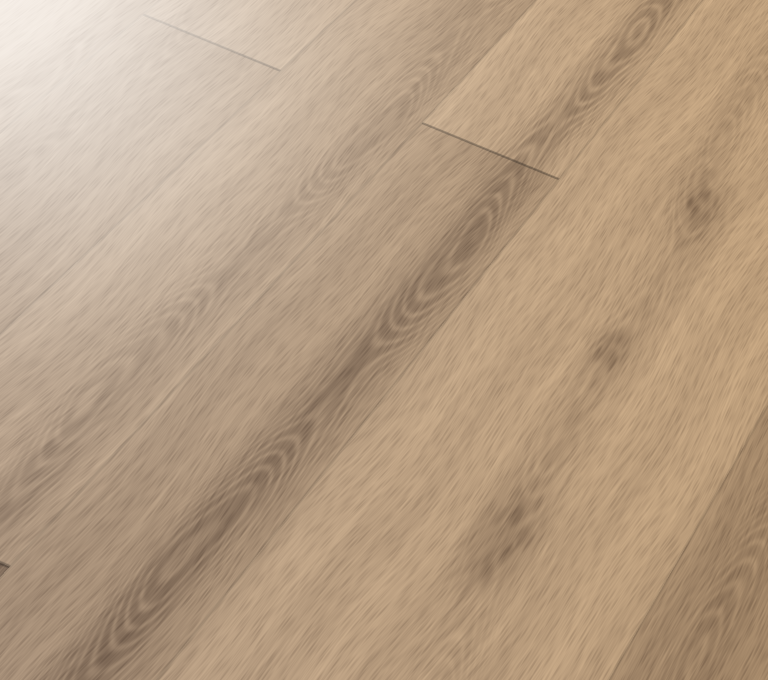
Write a Shadertoy shader that draws this texture.

```glsl
// Per board: tone below and above its end joint, joint position, figure centre and strength
const vec2 TONES[7] = vec2[7](vec2(.74), vec2(.66, .78), vec2(.3, .76), vec2(.68, .87),
                              vec2(.86), vec2(.86), vec2(.62));
const float JOINTS[7] = float[7](9., 3.295, 2.53, 3.305, 9., 9., 9.);
const float CENTRES[7] = float[7](.87, 1.3, 2.74, 3.74, 5., 5., 6.4);
const float FIGURE[7] = float[7](.45, .35, .6, 1., .4, .4, .65);

vec2 hash2(vec2 p) {
    p = vec2(dot(p, vec2(127.1, 311.7)), dot(p, vec2(269.5, 183.3)));
    return fract(sin(p) * 43758.55);
}

// Distance to the nearest scattered point
float cellular(vec2 p) {
    vec2 cell = floor(p), f = fract(p);
    float nearest = 2.;
    for (int j = -1; j <= 1; j++)
    for (int i = -1; i <= 1; i++) {
        vec2 o = vec2(i, j);
        nearest = min(nearest, length(o + hash2(cell + o) - f));
    }
    return nearest;
}

vec3 floorColor(vec2 p) {
    // Perspective: boards converge; s.x counts boards, s.y runs along them
    vec2 d = p - vec2(2.6, 2.95);
    float depth = -dot(d, vec2(.38, .925));
    vec2 s = vec2((dot(d, vec2(.925, -.38)) / depth + .615) * 12.5, 9. / depth);
    int id = int(clamp(floor(s.x), 0., 6.));
    if (id == 5) id = 4; // one double-width board
    float left = float(id), right = left + (id == 4 ? 2. : 1.);
    bool above = s.y > JOINTS[id];
    float tone = above ? TONES[id].y : TONES[id].x;
    float seed = left * 2. + (above ? 1. : 0.);

    // Wandering heartwood line
    float wander = .04 * sin(s.y * 7. + seed * 2.) + .02 * sin(s.y * 17. + s.x * 3.);
    float x = s.x - CENTRES[id] - wander;
    float knot = 0.;
    if (id == 4) {
        x += .48 * (s.y - 3.03);
        for (int i = 0; i < 3; i++) {
            float size = i == 1 ? .6 : 1.;
            vec2 q = vec2(x / .16, (s.y - 2.78 - .29 * float(i)) / .06) / size;
            float bump = exp(-dot(q, q));
            knot += bump;
            x *= 1. - .55 * bump;
        }
    }

    // Cathedral figure: closed eyes joined by narrow waists
    float field = 50. * x * x + cos(12.6 * (s.y - 2.88 - .37 * (left - 3.)))
                + .25 * sin(9. * s.y + 8. * x) + .1 * sin(41. * s.y + 13. * x);
    float rings = pow(.5 + .5 * sin(field * 15.), 2.);
    float body = exp(-x * x / .035) * FIGURE[id];
    tone += body * (.28 * rings - .42);

    // Broad streaks, fibres and short open pores
    float gx = s.x + wander;
    tone += .045 * sin(gx * 13. + seed + 1.5 * sin(s.y * 3.))
          + .03 * sin(gx * 37. + 2. * sin(s.y * 4. + seed))
          + .02 * sin(gx * 83. + 3. * sin(s.y * 5.));
    tone += .2 * (cellular(vec2(gx * 90., s.y * 9. + seed * 5.)) - .5);
    tone += .1 * (cellular(vec2(gx * 120., s.y * 45.)) - .5);
    float pores = smoothstep(.42, .05, cellular(vec2(gx * 44., s.y * 24. + seed * 7.)));
    tone -= .17 * pores;

    // Knots with dark cracks
    float cracks = smoothstep(.5, .1, cellular(vec2(x * 19., s.y * 22.)));
    tone -= knot * (.24 + .3 * cracks);
    tone -= .09 * (1. - p.y) * (1. - .5 * p.x);

    vec3 wood = mix(vec3(.47, .385, .31), vec3(.80, .69, .565), clamp(tone, -.1, 1.15));
    wood *= mix(vec3(.99, 1., 1.03), vec3(1.01, .99, .95), p.x);

    // Seams and end joints
    float side = 1. - smoothstep(.003, .014, min(s.x - left, right - s.x));
    float joint = 1. - smoothstep(.0008, .003, abs(s.y - JOINTS[id]));
    wood *= 1. - max(.1 * side, .3 * joint);

    // Window glare from the upper left corner
    vec2 g = p - vec2(0., 1.04);
    float glare = .92 * exp(-4.5 * dot(g, g)) * (.86 + .14 * clamp(tone, 0., 1.));
    return mix(wood, vec3(1., .98, .96), glare);
}

void mainImage(out vec4 fragColor, in vec2 fragCoord) {
    // Four samples smooth every edge
    vec3 sum = vec3(0.);
    for (int i = 0; i < 4; i++) {
        vec2 offset = vec2(i % 2, i / 2) * .5 - .25;
        sum += floorColor((fragCoord + offset) / iResolution.y);
    }
    fragColor = vec4(sum / 4., 1.);
}
```
